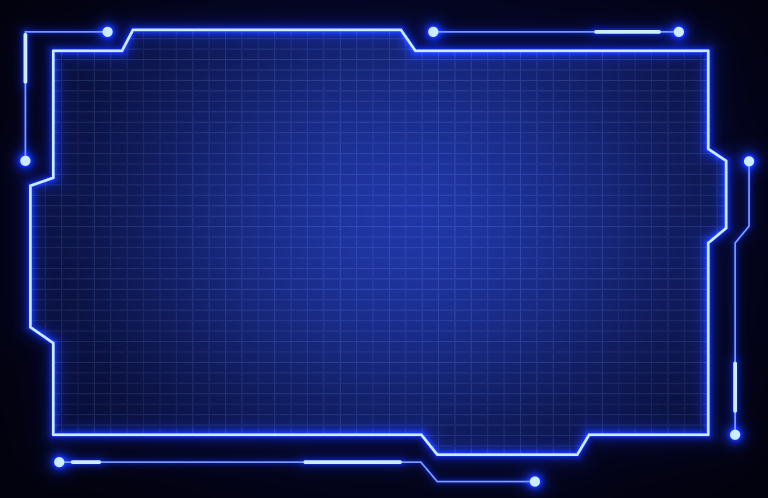
This background is drawn by a Shadertoy shader. Its source:

```glsl
const vec2 CANVAS = vec2(154.2, 100.0);
const vec2 LIGHT_CENTER = vec2(82.0, 56.0);
const vec2 LIGHT_RADIUS = vec2(75.0, 58.0);
const float LIGHT_REACH = 1.25;
const vec3 PANEL_LIGHT = vec3(0.122, 0.210, 0.640);
const vec3 PANEL_DARK = vec3(0.030, 0.048, 0.195);
const vec3 OUTER_NEAR = vec3(0.016, 0.018, 0.125);
const vec3 OUTER_FAR = vec3(0.008, 0.006, 0.055);
const vec3 GRID_TINT = vec3(0.075, 0.095, 0.105);
const vec3 GLOW = vec3(0.06, 0.20, 1.0);
const vec3 CORE = vec3(0.80, 0.92, 1.0);
const vec3 TRACK_CORE = vec3(0.50, 0.63, 1.0);
const vec2 GRID_CELL = vec2(3.29, 2.097);
const vec2 GRID_ORIGIN = vec2(55.15, 60.78);
const float GRID_HALF_WIDTH = 0.10;
const float FRAME_HALF_WIDTH = 0.27;
const float TRACK_HALF_WIDTH = 0.16;
const float BAR_HALF_WIDTH = 0.38;
const float NODE_RADIUS = 1.02;

// Closed outline of the panel, clockwise from its top left corner
const int FRAME_COUNT = 20;
const vec2 FRAME[FRAME_COUNT] = vec2[FRAME_COUNT](
    vec2(10.7, 89.8), vec2(24.5, 89.8), vec2(26.7, 94.0), vec2(80.5, 94.0),
    vec2(83.4, 89.8), vec2(142.2, 89.8), vec2(142.2, 70.1), vec2(145.8, 67.7),
    vec2(145.8, 54.2), vec2(142.2, 51.2), vec2(142.2, 12.7), vec2(118.3, 12.7),
    vec2(115.9, 8.7), vec2(87.8, 8.7), vec2(84.6, 12.7), vec2(10.7, 12.7),
    vec2(10.7, 31.1), vec2(6.1, 34.3), vec2(6.1, 62.7), vec2(10.7, 64.3));

// Four outer tracks of four points each, with a node at both ends
const int TRACK_COUNT = 4;
const vec2 TRACKS[16] = vec2[16](
    vec2(5.1, 67.7), vec2(5.1, 80.0), vec2(5.1, 93.6), vec2(21.6, 93.6),
    vec2(87.0, 93.6), vec2(100.0, 93.6), vec2(120.0, 93.6), vec2(136.3, 93.6),
    vec2(150.4, 67.6), vec2(150.4, 54.6), vec2(147.6, 51.2), vec2(147.6, 12.7),
    vec2(11.9, 7.2), vec2(84.5, 7.2), vec2(87.8, 3.3), vec2(107.4, 3.3));

// Thick bars lying on the tracks: start xy, end xy
const int BAR_COUNT = 5;
const vec4 BARS[BAR_COUNT] = vec4[BAR_COUNT](
    vec4(5.1, 93.0, 5.1, 83.6), vec4(119.7, 93.6, 132.3, 93.6),
    vec4(147.6, 27.0, 147.6, 17.5), vec4(14.6, 7.2, 19.9, 7.2),
    vec4(61.3, 7.2, 80.3, 7.2));

float segmentDistance(vec2 p, vec2 a, vec2 b) {
    vec2 pa = p - a, ba = b - a;
    return length(pa - ba * clamp(dot(pa, ba) / dot(ba, ba), 0.0, 1.0));
}

// Negative inside the panel
float frameDistance(vec2 p) {
    float nearest = 1e4, side = 1.0;
    for (int i = 0; i < FRAME_COUNT; i++) {
        vec2 a = FRAME[i], b = FRAME[(i + 1) % FRAME_COUNT];
        nearest = min(nearest, segmentDistance(p, a, b));
        if ((a.y > p.y) != (b.y > p.y) &&
            p.x < a.x + (b.x - a.x) * (p.y - a.y) / (b.y - a.y)) side = -side;
    }
    return side * nearest;
}

float coverage(float distanceToEdge, float pixel) {
    return clamp(0.5 - distanceToEdge / pixel, 0.0, 1.0);
}

vec2 hash2(vec2 n) {
    vec2 q = fract(n * vec2(0.1031, 0.1030));
    q *= q + 33.33;
    return fract(q * (q + q));
}

// Fine grid whose lines differ slightly in strength
float gridMask(vec2 p, float pixel) {
    vec2 cell = (p - GRID_ORIGIN) / GRID_CELL;
    vec2 index = floor(cell + 0.5);
    vec2 d = abs(cell - index) * GRID_CELL;
    vec2 line = clamp(0.5 + (GRID_HALF_WIDTH - d) / pixel, 0.0, 1.0);
    line *= min(1.0, 2.0 * GRID_HALF_WIDTH / pixel);
    line *= mix(vec2(0.65), vec2(1.1), hash2(index + 50.0));
    return max(line.x, line.y);
}

void mainImage(out vec4 fragColor, in vec2 fragCoord) {
    vec2 p = fragCoord / iResolution.xy * CANVAS;
    float pixel = CANVAS.y / iResolution.y;

    // Lit panel over a dark surround
    float frame = frameDistance(p);
    float radius = length((p - LIGHT_CENTER) / LIGHT_RADIUS);
    vec3 panel = mix(PANEL_LIGHT, PANEL_DARK, smoothstep(0.0, LIGHT_REACH, radius));
    panel += GRID_TINT * gridMask(p, pixel);
    vec3 outer = mix(OUTER_NEAR, OUTER_FAR, smoothstep(0.65, 1.35, radius));
    vec3 color = mix(outer, panel, coverage(frame, pixel));

    // Distances to the outer tracks, bars and nodes
    float track = 1e4, node = 1e4, bar = 1e4;
    for (int i = 0; i < TRACK_COUNT; i++) {
        int first = i * 4;
        for (int j = first; j < first + 3; j++)
            track = min(track, segmentDistance(p, TRACKS[j], TRACKS[j + 1]));
        node = min(node, min(distance(p, TRACKS[first]), distance(p, TRACKS[first + 3])));
    }
    for (int i = 0; i < BAR_COUNT; i++)
        bar = min(bar, segmentDistance(p, BARS[i].xy, BARS[i].zw));

    // Neon halos
    float edge = abs(frame);
    float halo = 0.95 * exp(-edge / 0.75) + 0.10 * exp(-edge / 3.0);
    halo += 0.55 * exp(-track / 0.55) + 0.5 * exp(-bar / 0.8);
    halo += 0.85 * exp(-max(node - NODE_RADIUS, 0.0) / 0.9);
    color += GLOW * halo;

    // Bright cores
    color = mix(color, TRACK_CORE, coverage(track - TRACK_HALF_WIDTH, pixel));
    float core = max(coverage(edge - FRAME_HALF_WIDTH, pixel), coverage(bar - BAR_HALF_WIDTH, pixel));
    core = max(core, coverage(node - NODE_RADIUS, pixel));
    fragColor = vec4(clamp(mix(color, CORE, core), 0.0, 1.0), 1.0);
}
```
